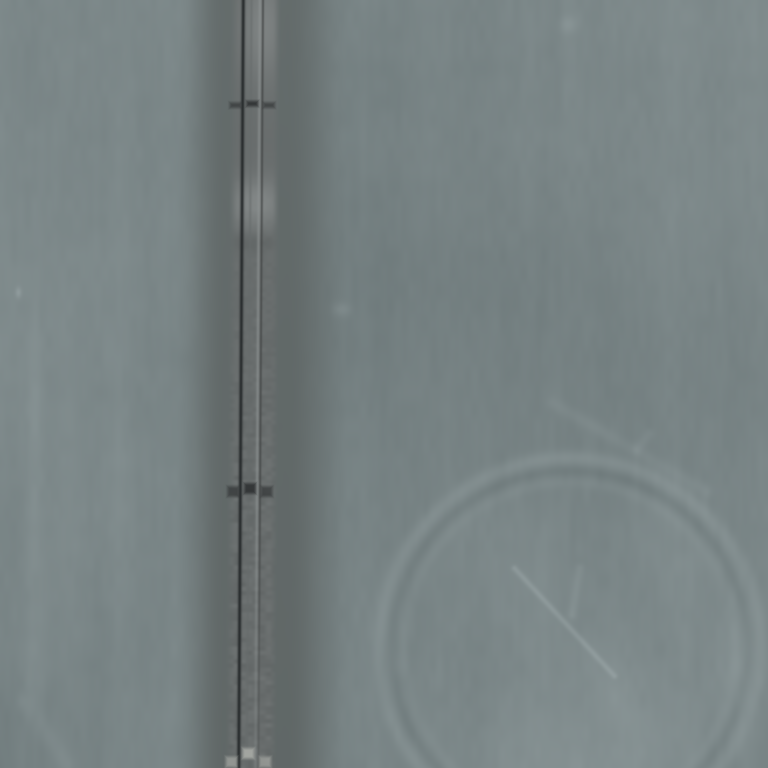
Reproduce this texture procedurally as a Shadertoy shader.

```glsl
// Weathered grey-green metal panels with a shaded seam, clamped cables and a faint worn ring.

float hash(vec2 p) {
    p = fract(p * vec2(0.1731, 0.3197));
    p += dot(p, p.yx + 31.7);
    return fract((p.x + p.y) * p.x * 17.3);
}

float noise(vec2 p) {
    vec2 i = floor(p), f = fract(p);
    f = f * f * (3.0 - 2.0 * f);
    return mix(mix(hash(i), hash(i + vec2(1, 0)), f.x),
               mix(hash(i + vec2(0, 1)), hash(i + vec2(1, 1)), f.x), f.y);
}

float fbm(vec2 p) {
    float sum = 0.0, amp = 0.5;
    for (int i = 0; i < 4; i++) {
        sum += amp * noise(p);
        p = p * 2.03 + 7.1;
        amp *= 0.5;
    }
    return sum;
}

// Soft falloff of a bump with the given width
float bump(float d, float width) {
    return exp(-d * d / (width * width));
}

float spot(vec2 p, vec2 size) {
    return exp(-dot(p / size, p / size));
}

float segment(vec2 p, vec2 a, vec2 b) {
    vec2 pa = p - a, ba = b - a;
    return length(pa - ba * clamp(dot(pa, ba) / dot(ba, ba), 0.0, 1.0));
}

float box(vec2 p, vec2 halfSize, float soft) {
    vec2 d = abs(p) - halfSize;
    return smoothstep(soft, -soft, max(d.x, d.y));
}

void mainImage(out vec4 fragColor, in vec2 fragCoord) {
    vec2 uv = fragCoord / iResolution.xy;
    float px = 1.0 / iResolution.y;

    // Panels: light on the left, duller across the right centre
    vec3 col = vec3(0.485, 0.53, 0.535);
    col -= 0.025 * spot(uv - vec2(0.66, 0.55), vec2(0.32, 0.22));
    col -= 0.015 * bump(uv.x - 0.48, 0.10);
    col += 0.015 * smoothstep(0.6, 1.0, uv.x) * smoothstep(0.4, 0.9, uv.y);
    col -= 0.02 * smoothstep(0.35, 0.0, uv.y) * smoothstep(0.25, 0.0, uv.x);

    // Vertical streaks and mottling
    col += 0.035 * (fbm(uv * vec2(32.0, 2.5)) - 0.47);
    col += 0.030 * (fbm(uv * vec2(7.0, 6.0) + 3.0) - 0.47);
    col += 0.012 * (noise(uv * vec2(110.0, 45.0)) - 0.5);
    col += 0.025 * bump(uv.x - 0.045, 0.012) * smoothstep(0.68, 0.45, uv.y)
                 * smoothstep(0.05, 0.12, uv.y);
    col += 0.025 * bump(segment(uv, vec2(0.035, 0.085), vec2(0.085, 0.005)), 0.012);

    // Shaded channel around the seam
    float shade = smoothstep(0.225, 0.292, uv.x) * (1.0 - smoothstep(0.375, 0.46, uv.x));
    col = mix(col, vec3(0.368, 0.395, 0.392), shade * (0.92 - 0.12 * uv.y));
    float lean = 0.006 * (uv.y - 1.0);
    float sx = uv.x - lean;
    float strip = smoothstep(0.298, 0.312, sx) * (1.0 - smoothstep(0.355, 0.367, sx));
    col = mix(col, vec3(0.415, 0.43, 0.43), strip * 0.8);
    col += strip * 0.045 * (noise(uv * vec2(120.0, 180.0)) - 0.5) * smoothstep(0.9, 0.3, uv.y);

    // Pale reflections and a dull patch along the strip
    col += strip * 0.10 * spot(uv - vec2(0.333, 0.735), vec2(0.04, 0.032));
    col += strip * 0.08 * spot(uv - vec2(0.342, 0.965), vec2(0.03, 0.07));
    col -= strip * 0.03 * spot(uv - vec2(0.33, 0.685), vec2(0.04, 0.012));

    // Dark cable, thin shadow line and pale cable
    float fade = smoothstep(0.02, 0.4, uv.y);
    col = mix(col, vec3(0.40, 0.42, 0.42), 0.5 * bump(sx - 0.3275, 0.002));
    col = mix(col, vec3(0.55, 0.57, 0.57), (0.25 + 0.35 * fade) * bump(sx - 0.3385, 0.0022));
    col = mix(col, vec3(0.27, 0.28, 0.28), (0.3 + 0.4 * fade) * bump(sx - 0.3425, 0.0013 + 0.3 * px));
    col = mix(col, vec3(0.15, 0.165, 0.17), 0.92 * bump(sx - 0.3168, 0.0021 + 0.3 * px));

    // Clamps: two dark rows and a pale one at the foot
    for (int row = 0; row < 3; row++) {
        float y = row == 0 ? 0.863 : row == 1 ? 0.360 : 0.008;
        vec3 tint = row == 2 ? vec3(0.66, 0.67, 0.65) : vec3(0.18, 0.19, 0.195);
        for (int k = 0; k < 3; k++) {
            float middle = k == 1 ? 1.0 : 0.0;
            float lift = middle * (row == 0 ? 0.002 : row == 1 ? 0.004 : 0.011);
            vec2 centre = vec2(0.3075 + 0.0218 * float(k), y + lift);
            vec2 halfSize = vec2(0.0075, row == 0 ? 0.0036 : 0.0068);
            float cover = box(vec2(sx, uv.y) - centre, halfSize, 0.0022 + px);
            col = mix(col, tint, cover * (0.65 + 0.25 * middle));
        }
    }

    // Worn ring with a pale rim, dark groove and hazy inside
    vec2 q = uv - vec2(0.742, 0.155);
    float r = length(q);
    float wear = 0.55 + 0.9 * noise(uv * vec2(14.0, 11.0));
    float haze = fbm(uv * vec2(9.0, 8.0) + 11.0);
    col += 0.038 * wear * bump(r - 0.249, 0.010);
    col -= 0.018 * bump(r - 0.232, 0.007);
    col += 0.016 * wear * bump(r - 0.217, 0.008);
    col += smoothstep(0.25, 0.20, r) * (0.008 + 0.045 * (haze - 0.42));
    col += 0.035 * haze * spot(uv - vec2(0.87, 0.10), vec2(0.14, 0.08));

    // Scuffs across and above the ring
    col += 0.025 * bump(segment(uv, vec2(0.72, 0.475), vec2(0.92, 0.36)), 0.009);
    col += 0.055 * bump(segment(uv, vec2(0.67, 0.26), vec2(0.80, 0.12)), 0.004);
    col += 0.030 * bump(segment(uv, vec2(0.755, 0.26), vec2(0.745, 0.20)), 0.006);
    col += 0.025 * bump(segment(uv, vec2(0.845, 0.435), vec2(0.83, 0.415)), 0.007);
    col += 0.040 * spot(uv - vec2(0.445, 0.597), vec2(0.012, 0.009));
    col += 0.040 * spot(uv - vec2(0.74, 0.968), vec2(0.012));
    col += 0.060 * spot(uv - vec2(0.024, 0.619), vec2(0.004, 0.007));

    fragColor = vec4(clamp(col, 0.0, 1.0), 1.0);
}
```
